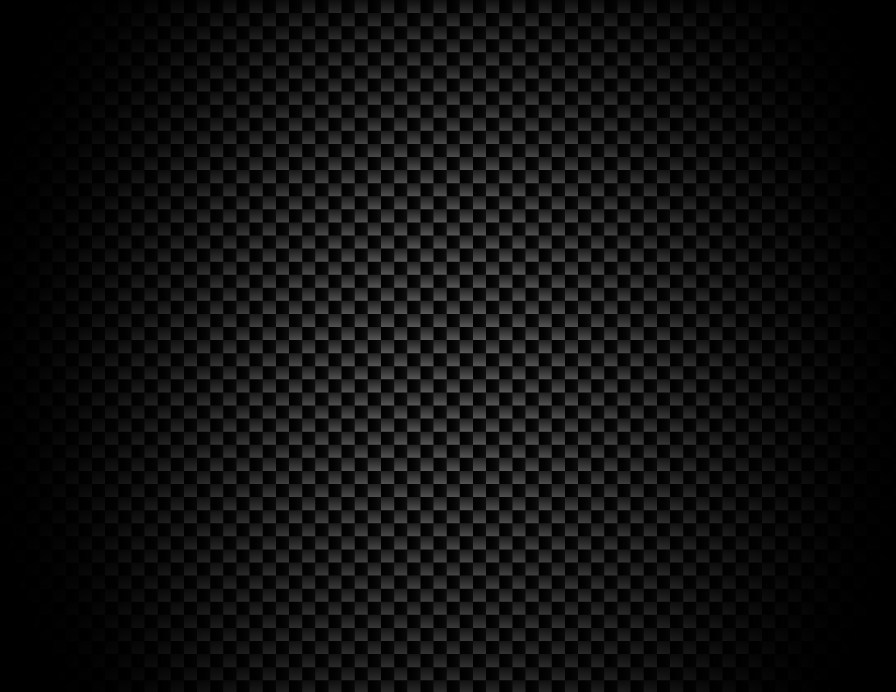
Reproduce this pattern procedurally as a Shadertoy shader.

```glsl
#define CELLS vec2(68.2, 52.9)
#define WARP_TOP 0.135
#define WARP_BOTTOM 0.345
#define WEFT_LEFT 0.004
#define WEFT_RIGHT 0.068
#define VIGNETTE_SCALE vec2(1.0, 0.6)
#define VIGNETTE_INNER 0.1
#define VIGNETTE_OUTER 1.09
#define SAMPLES 4

// Checker of two thread directions, each shaded along its own axis
float weave(vec2 uv) {
    vec2 grid = vec2(uv.x, 1.0 - uv.y) * CELLS;
    vec2 cell = floor(grid);
    vec2 local = grid - cell;
    float isWarp = mod(cell.x + cell.y, 2.0);
    float warp = mix(WARP_TOP, WARP_BOTTOM, local.y);
    float weft = mix(WEFT_LEFT, WEFT_RIGHT, local.x * local.x);
    return mix(weft, warp, isWarp);
}

// Tall elliptical pool of light, fading to black at the sides
float vignette(vec2 uv) {
    float radius = length((uv * 2.0 - 1.0) * VIGNETTE_SCALE);
    return 1.0 - smoothstep(VIGNETTE_INNER, VIGNETTE_OUTER, radius);
}

void mainImage(out vec4 fragColor, in vec2 fragCoord) {
    // Average subsamples to smooth the cell edges
    float shade = 0.0;
    for (int j = 0; j < SAMPLES; j++) {
        for (int i = 0; i < SAMPLES; i++) {
            vec2 offset = (vec2(i, j) + 0.5) / float(SAMPLES) - 0.5;
            shade += weave((fragCoord + offset) / iResolution.xy);
        }
    }
    shade /= float(SAMPLES * SAMPLES);

    shade *= vignette(fragCoord / iResolution.xy);
    fragColor = vec4(vec3(shade), 1.0);
}
```
